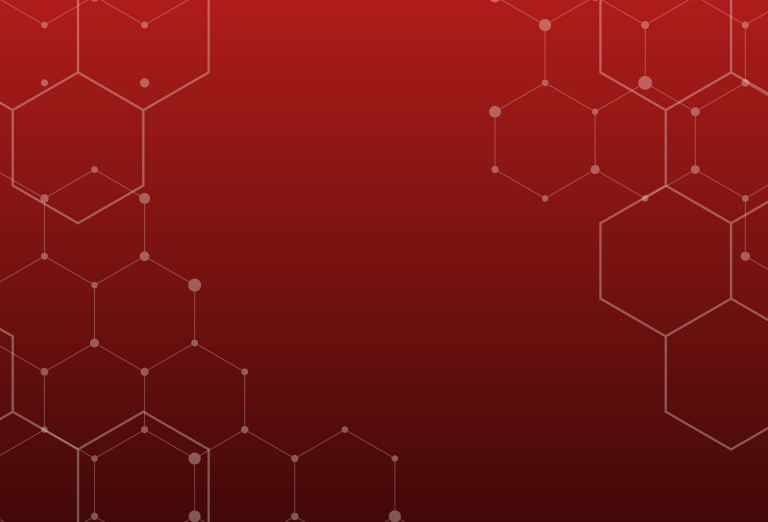
Reproduce this background procedurally as a WebGL 2 fragment shader.

```glsl
#version 300 es
precision highp float;
// Red vertical gradient under two translucent honeycomb layers that frame the
// left and right sides: bold hexagon outlines, and a fine molecular network of
// dots and links. Lattices are computed; per-row spans say which cells show.
// Lengths are in canvas heights, with y measured down from the top.

uniform vec2 u_resolution;
out vec4 fragColor;

const float SQRT3 = 1.7320508;
const vec3 TOP_RED = vec3(0.682, 0.112, 0.102);
const vec3 BOTTOM_RED = vec3(0.255, 0.033, 0.028);

// Bold hexagons: first and last visible column on the left, for each row.
const ivec2 HEX_SPAN[5] = ivec2[5](
  ivec2(0, 2), ivec2(1, 1), ivec2(9, 0), ivec2(-1, -1), ivec2(0, 2));

// Network: last column of the left group and first of the right, for each row.
const int LEFT_END[14] = int[14](1, 1, 1, -1, 0, 1, 1, 1, 1, 2, 3, 3, 3, 4);
const int RIGHT_START[14] = int[14](4, 5, 5, 4, 4, 5, 7, 7, 9, 9, 9, 9, 9, 9);

float hash(vec2 p) {
  return fract(sin(dot(p, vec2(127.1, 311.7))) * 43758.5453);
}

float coverage(float dist, float radius, float pixel) {
  return clamp(0.5 + (radius - dist) / pixel, 0.0, 1.0);
}

float segmentDistance(vec2 p, vec2 a, vec2 b) {
  vec2 ab = b - a;
  return length(p - a - ab * clamp(dot(p - a, ab) / dot(ab, ab), 0.0, 1.0));
}

float hexOutline(vec2 p, float apothem) {
  p = abs(p);
  return abs(max(p.x, 0.5 * p.x + 0.5 * SQRT3 * p.y) - apothem);
}

bool hexVisible(int row, int column) {
  bool left = column >= HEX_SPAN[row].x && column <= HEX_SPAN[row].y;
  return left || (column >= 10 && row < 4);
}

// Distance to the nearest outline; columns count half hexagon widths.
float boldHexagons(vec2 p, vec2 origin, float apothem) {
  float nearest = 1.0;
  for (int row = 0; row < 5; row++) {
    int parity = row & 1;
    float across = (p.x - origin.x) / apothem - float(parity);
    int middle = 2 * int(floor(0.5 * across + 0.5)) + parity;
    for (int side = -1; side <= 1; side++) {
      int column = middle + 2 * side;
      if (!hexVisible(row, column)) continue;
      vec2 center = origin + apothem * vec2(float(column), SQRT3 * float(row));
      nearest = min(nearest, hexOutline(p - center, apothem));
    }
  }
  return nearest;
}

bool nodeVisible(int row, int column) {
  return column <= LEFT_END[row + 1] || column >= RIGHT_START[row + 1];
}

vec2 nodePosition(int row, int column, vec2 origin, float spacing) {
  int pair = row >> 1;
  float x = float(column) + 0.5 * float(pair & 1);
  float y = (1.5 * float(pair) + float(row & 1)) / SQRT3;
  return origin + spacing * vec2(x, y);
}

// Signed distance to the dots in x, distance to the links in y.
vec2 network(vec2 p, vec2 origin, float spacing) {
  vec2 nearest = vec2(1.0);
  for (int row = -1; row < 12; row++) {
    int parity = (row >> 1) & 1;
    float across = (p.x - origin.x) / spacing - 0.5 * float(parity);
    int column = int(floor(across + 0.5));
    if (!nodeVisible(row, column)) continue;

    vec2 node = nodePosition(row, column, origin, spacing);
    float size = hash(vec2(float(row), float(column)));
    float radius = mix(0.0062, 0.0135, size * size);
    nearest.x = min(nearest.x, length(p - node) - radius);

    // The upper left dots stand alone.
    if ((row == 0 || row == 1) && column < 4) continue;

    // Even rows link straight down, odd rows fork to both sides.
    bool forks = (row & 1) == 1;
    for (int branch = 0; branch < 2; branch++) {
      int next = forks ? column + parity - branch : column;
      if (!nodeVisible(row + 1, next)) continue;
      vec2 end = nodePosition(row + 1, next, origin, spacing);
      nearest.y = min(nearest.y, segmentDistance(p, node, end));
    }
  }
  return nearest;
}

void main() {
  float pixel = 1.0 / u_resolution.y;
  vec2 p = vec2(gl_FragCoord.x, u_resolution.y - gl_FragCoord.y) * pixel;
  vec3 color = mix(TOP_RED, BOTTOM_RED, p.y);

  // Fine network, then bold outlines, both as translucent white.
  vec2 web = network(p, vec2(0.0852, 0.0479), 0.1918);
  float dots = 0.32 * coverage(web.x, 0.0, pixel);
  float links = 0.26 * coverage(web.y, 0.0009, pixel);
  color = mix(color, vec3(1.0), max(dots, links));

  float outline = boldHexagons(p, vec2(0.0244, 0.0665), 0.1251);
  color = mix(color, vec3(1.0), 0.31 * coverage(outline, 0.0022, pixel));

  fragColor = vec4(color, 1.0);
}
```
